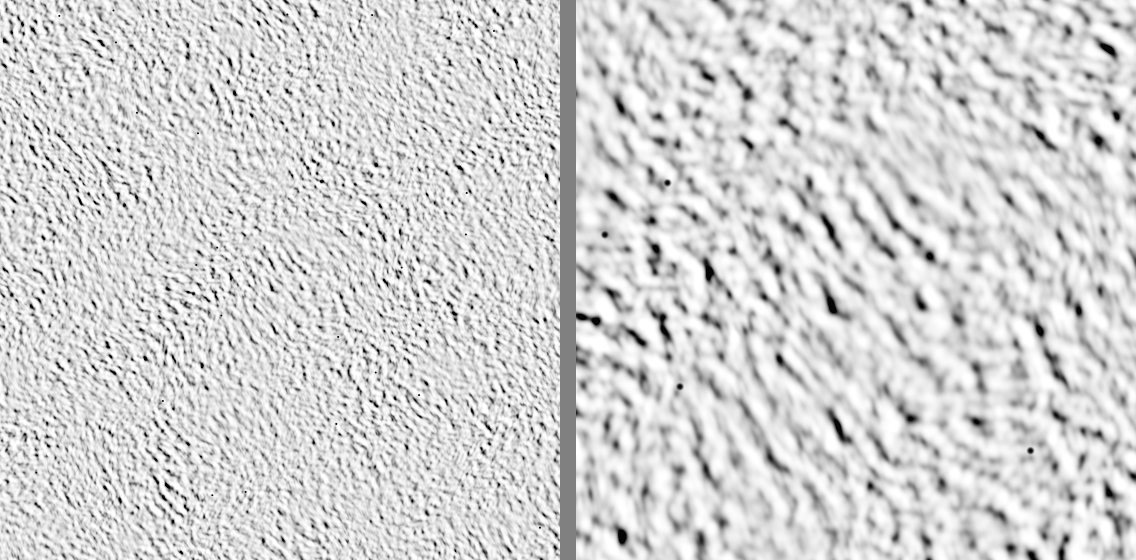
Left, the full canvas; right, a detail of the centre.
Give the GLSL for this texture, as a WebGL 1 fragment shader.

```glsl
precision highp float;
// Pale embossed plaster: slanted short grains with sharp dark pits and scattered specks.
uniform vec2 u_resolution;

vec2 hash2(vec2 cell) {
  vec3 q = fract(cell.xyx * vec3(0.1031, 0.1030, 0.0973));
  q += dot(q, q.yzx + 33.33);
  return fract((q.xx + q.yz) * q.zy);
}

float cornerSlope(vec2 cell, vec2 corner, vec2 f) {
  float angle = 6.2832 * hash2(cell + corner).x;
  return dot(vec2(cos(angle), sin(angle)), f - corner);
}

// Gradient noise with a standard deviation near 0.216
float noise(vec2 p) {
  vec2 cell = floor(p);
  vec2 f = p - cell;
  vec2 w = f * f * f * (f * (f * 6.0 - 15.0) + 10.0);
  float low = mix(cornerSlope(cell, vec2(0.0), f), cornerSlope(cell, vec2(1.0, 0.0), f), w.x);
  float high = mix(cornerSlope(cell, vec2(0.0, 1.0), f), cornerSlope(cell, vec2(1.0), f), w.x);
  return mix(low, high, w.y);
}

// Noise stretched along a line falling to the right at the given angle
float grain(vec2 p, float angle, vec2 frequency) {
  vec2 along = vec2(cos(angle), -sin(angle));
  vec2 across = vec2(-along.y, along.x);
  return noise(vec2(dot(p, along), dot(p, across)) * frequency + 200.0);
}

// Three grain sizes form the raised surface
float height(vec2 p) {
  return grain(p, 1.04, vec2(44.0, 82.0))
    + 0.9 * grain(p, 0.84, vec2(66.0, 118.0))
    + 0.75 * grain(p, 1.25, vec2(125.0, 195.0));
}

// Tiny round pits, present in only a few cells
float specks(vec2 p) {
  vec2 g = p * 22.0;
  vec2 cell = floor(g);
  vec2 center = 0.2 + 0.6 * hash2(cell + 71.0);
  float present = step(0.96, hash2(cell + 19.0).y);
  float d = length(g - cell - center) / 22.0;
  return present * (1.0 - smoothstep(0.0006, 0.0028, d));
}

void main() {
  vec2 p = gl_FragCoord.xy / min(u_resolution.x, u_resolution.y);

  // Slow bending varies the grain direction
  vec2 bent = p + 0.024 * vec2(noise(p * 6.0 + 40.0), noise(p * 6.0 + 90.0));

  // Side light: height difference, scaled to unit deviation
  vec2 light = 0.0036 * vec2(0.87, 0.5);
  float relief = (height(bent + light) - height(bent - light)) / 0.483;

  // Patches of calmer and rougher surface
  relief *= 1.0 + 0.4 * noise(p * 5.0 + 13.0) + 0.4 * noise(p * 13.0 + 57.0);

  // Highlights compress toward white, hollows fall quickly to black
  float shade = 1.047 - 0.177 * exp(-0.65 * relief);
  shade = mix(clamp(shade, 0.02, 1.0), 0.03, specks(p));
  gl_FragColor = vec4(vec3(shade), 1.0);
}
```
